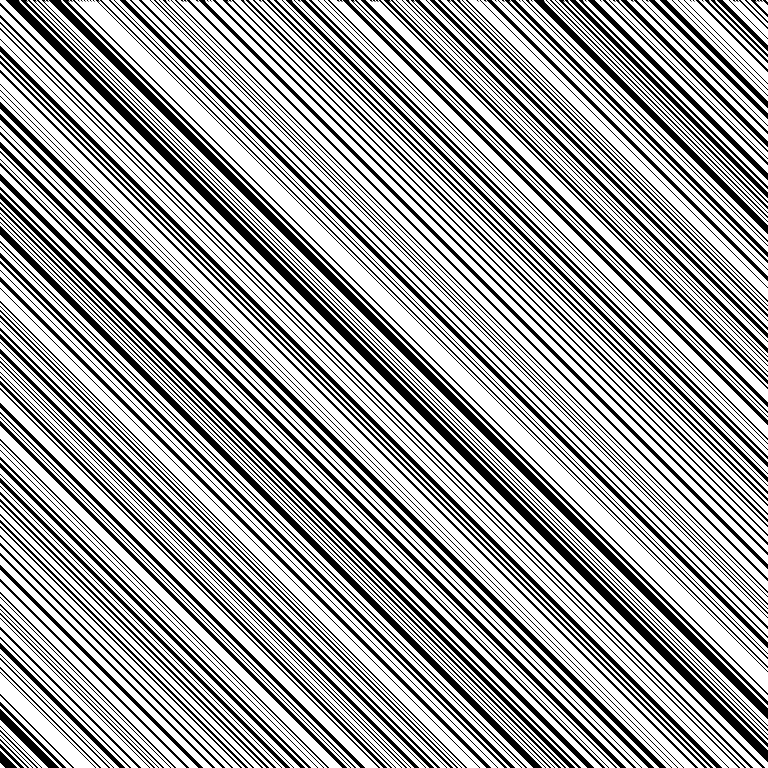
Reproduce this pattern procedurally as a three.js fragment shader.

```glsl
varying vec2 vUv;

const float CELLS = 512.0;
const float SEED = 0.371;
const float FILL = 0.485;
const vec3 PAPER = vec3(1.0);
const vec3 INK = vec3(0.0);

// Two rounds of multiply-and-wrap scrambling, without sine
float hash(float n, float seed) {
  float h = fract(n * 0.618034 + seed);
  h = fract(h * (h + 37.13) * 91.7);
  return fract(h * (h + 51.79) * 73.3);
}

// Random binary cell on a ring of the given length
float seedCell(float index, float count, float fill) {
  float wrapped = index - count * floor(index / count);
  return step(hash(wrapped, SEED), fill);
}

// Cellular rule: a cell dies when a one-cell gap separates it from the next
float settledCell(float index, float count, float fill) {
  float self = seedCell(index, count, fill);
  float next = seedCell(index + 1.0, count, fill);
  float afterNext = seedCell(index + 2.0, count, fill);
  return self * (1.0 - (1.0 - next) * afterNext);
}

// The first generation is raw, all later ones are settled
float inkCell(float index, float count, float fill, float settled) {
  return mix(seedCell(index, count, fill),
             settledCell(index, count, fill), settled);
}

// Stripes along one axis, with soft edges between neighbouring cells
float stripes(float position, float count, float fill, float settled) {
  float index = floor(position);
  float blend = smoothstep(0.3, 0.7, position - index);
  return mix(inkCell(index, count, fill, settled),
             inkCell(index + 1.0, count, fill, settled), blend);
}

void main() {
  // Each generation shifts by one cell, giving 45 degree diagonals
  float diagonal = (vUv.x + vUv.y) * CELLS;

  // Only the topmost row of cells shows the first generation
  float generation = (1.0 - vUv.y) * CELLS;
  float settled = smoothstep(0.8, 1.2, generation);

  float ink = stripes(diagonal, CELLS, FILL, settled);
  gl_FragColor = vec4(mix(PAPER, INK, ink), 1.0);
}
```
